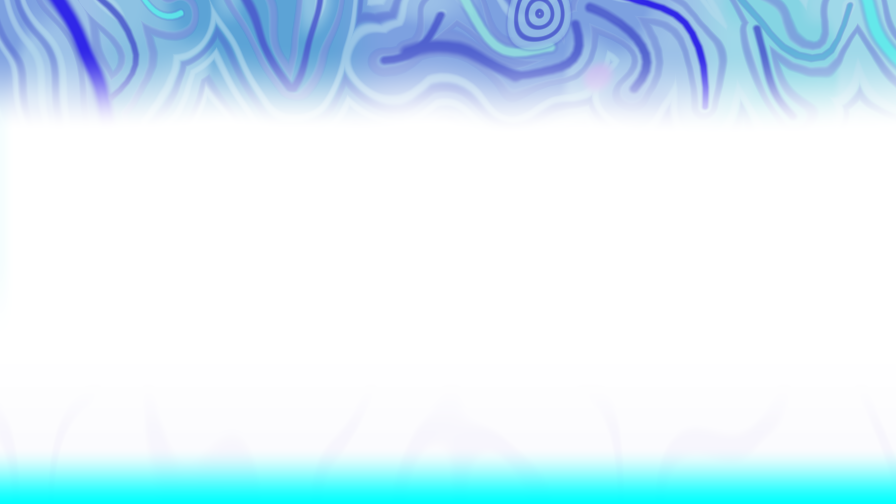
Write a Shadertoy shader that draws this background.

```glsl
// Marbled blue ink along the top edge, dissolving into a white page above a cyan glow.
// Curved ink strokes are laid down first; the marble veins are contour lines of the
// distance to the nearest stroke, bent by smooth noise.

float hash(vec2 p) {
    p = fract(p * vec2(0.1731, 0.3117));
    p += dot(p, p.yx + 27.3);
    return fract((p.x + p.y) * p.x * 13.7);
}

float noise(vec2 p) {
    vec2 i = floor(p), f = fract(p);
    f = f * f * (3.0 - 2.0 * f);
    return mix(mix(hash(i), hash(i + vec2(1, 0)), f.x),
               mix(hash(i + vec2(0, 1)), hash(i + vec2(1, 1)), f.x), f.y);
}

float segmentDistance(vec2 p, vec2 a, vec2 b) {
    vec2 ab = b - a;
    return length(p - a - ab * clamp(dot(p - a, ab) / dot(ab, ab), 0.0, 1.0));
}

// Distance to a quadratic curve, walked in short segments
float curveDistance(vec2 p, vec2 a, vec2 b, vec2 c) {
    float d = 9.0;
    vec2 last = a;
    for (int i = 1; i <= 10; i++) {
        float t = float(i) / 10.0;
        vec2 next = mix(mix(a, b, t), mix(b, c, t), t);
        d = min(d, segmentDistance(p, last, next));
        last = next;
    }
    return d;
}

// Adds one stroke to the ink layer and updates the nearest distance
void stroke(vec2 p, vec2 a, vec2 b, vec2 c, float width, vec3 tint,
            inout float nearest, inout vec4 ink) {
    float d = curveDistance(p, a, b, c);
    nearest = min(nearest, d);
    ink = mix(ink, vec4(tint, 1.0), 1.0 - smoothstep(0.4 * width, 1.5 * width, d));
}

// p.x runs right, p.y runs down from the top, both in canvas heights
vec3 marble(vec2 p) {
    vec3 deep = vec3(0.13, 0.07, 0.91), indigo = vec3(0.29, 0.35, 0.80);
    vec3 aqua = vec3(0.36, 0.92, 0.92), pale = vec3(0.71, 0.86, 0.93);
    vec2 bend = vec2(noise(p * 11.0), noise(p * 11.0 + 31.0)) - 0.5;
    vec2 q = p + 0.018 * bend;
    float nearest = 9.0;
    vec4 ink = vec4(indigo, 0.0);

    // Left diagonals and the hooked line beside them
    stroke(q, vec2(0.11, -0.02), vec2(0.20, 0.12), vec2(0.22, 0.27), 0.017, deep, nearest, ink);
    stroke(q, vec2(0.19, -0.02), vec2(0.335, 0.12), vec2(0.225, 0.20), 0.006, indigo, nearest, ink);
    stroke(q, vec2(0.27, -0.02), vec2(0.31, 0.05), vec2(0.36, 0.03), 0.006, aqua, nearest, ink);
    // Wedge of falling lines
    stroke(q, vec2(0.48, -0.02), vec2(0.53, 0.10), vec2(0.58, 0.18), 0.008, indigo, nearest, ink);
    stroke(q, vec2(0.63, -0.02), vec2(0.62, 0.10), vec2(0.585, 0.18), 0.006, indigo, nearest, ink);
    // Central wave
    stroke(q, vec2(0.76, 0.125), vec2(0.84, 0.12), vec2(0.87, 0.03), 0.008, indigo, nearest, ink);
    stroke(q, vec2(0.80, 0.11), vec2(0.91, 0.07), vec2(1.02, 0.15), 0.013, indigo, nearest, ink);
    stroke(q, vec2(1.02, 0.15), vec2(1.17, 0.16), vec2(1.14, 0.05), 0.009, indigo, nearest, ink);
    stroke(q, vec2(0.91, -0.01), vec2(0.98, 0.12), vec2(1.09, 0.10), 0.012,
           vec3(0.57, 0.87, 0.87), nearest, ink);
    // Arch, inner hook and bowl on the right
    stroke(q, vec2(1.21, -0.01), vec2(1.41, 0.0), vec2(1.40, 0.21), 0.007, deep, nearest, ink);
    stroke(q, vec2(1.17, 0.02), vec2(1.35, 0.08), vec2(1.26, 0.18), 0.009, indigo, nearest, ink);
    stroke(q, vec2(1.50, 0.06), vec2(1.52, 0.14), vec2(1.57, 0.23), 0.008, indigo, nearest, ink);
    stroke(q, vec2(1.46, -0.02), vec2(1.64, 0.25), vec2(1.68, 0.01), 0.006,
           vec3(0.36, 0.68, 0.85), nearest, ink);
    stroke(q, vec2(1.71, -0.02), vec2(1.73, 0.08), vec2(1.81, 0.14), 0.014, aqua, nearest, ink);

    // Base wash: periwinkle, steel blue, periwinkle, then aqua
    vec3 periwinkle = vec3(0.49, 0.63, 0.88);
    float steel = smoothstep(0.17, 0.24, p.x) * (1.0 - smoothstep(0.62, 0.78, p.x));
    vec3 col = mix(periwinkle, vec3(0.36, 0.64, 0.84), steel);
    col = mix(col, vec3(0.52, 0.83, 0.89), smoothstep(1.34, 1.46, p.x));
    col = mix(col, pale, 0.55 * smoothstep(0.45, 0.8, noise(q * vec2(13.0, 7.0) + 5.0)));

    // Veins in two scales
    float phase = 150.0 * nearest + 7.0 * noise(q * 9.0 + 3.0);
    col = mix(col, pale, 0.60 * smoothstep(0.2, 1.0, sin(phase)));
    col = mix(col, indigo, 0.42 * smoothstep(0.5, 1.0, sin(phase * 0.73 + 2.0)));
    col = mix(col, ink.rgb, 0.88 * ink.a);

    // Nested oval rings and a lilac drop
    float r = length((q - vec2(1.07, 0.025)) * vec2(1.0, 0.8));
    vec3 rings = mix(vec3(0.58, 0.74, 0.90), indigo, smoothstep(-0.1, 0.9, sin(r * 310.0)));
    col = mix(col, rings, 0.85 * (1.0 - smoothstep(0.055, 0.068, r)));
    vec2 drop = q - vec2(1.19, 0.15);
    drop = vec2(drop.x + 0.4 * drop.y, drop.y - 0.3 * drop.x);
    return mix(col, vec3(0.75, 0.70, 0.93), 0.9 - 0.9 * smoothstep(0.015, 0.042, length(drop)));
}

void mainImage(out vec4 fragColor, in vec2 fragCoord) {
    vec2 p = fragCoord / iResolution.y;
    float down = 1.0 - p.y;

    // White page with faint lilac wisps low down and a cyan tinge at the left edge
    vec3 col = mix(vec3(0.985, 0.985, 0.995), vec3(1.0), smoothstep(0.1, 0.33, p.y));
    float wisp = smoothstep(0.75, 1.0, sin(24.0 * p.x + 9.0 * noise(p * vec2(6.0, 3.0))));
    col -= vec3(0.018, 0.022, 0.004) * wisp * (1.0 - smoothstep(0.12, 0.25, p.y));
    float edge = smoothstep(0.32, 0.5, p.y) * (1.0 - smoothstep(0.0, 0.03, p.x));
    col -= vec3(0.04, 0.008, 0.004) * edge;

    // Marble at the top, fading down into the page
    if (down < 0.3) {
        float fade = down + 0.02 * (noise(vec2(p.x * 7.0, 2.0)) - 0.5);
        col = mix(marble(vec2(p.x, down)), col, smoothstep(0.09, 0.26, fade));
    }

    // Cyan glow along the bottom
    col = mix(vec3(0.0, 1.0, 1.0), col, smoothstep(-0.01, 0.115, p.y));
    fragColor = vec4(col, 1.0);
}
```
